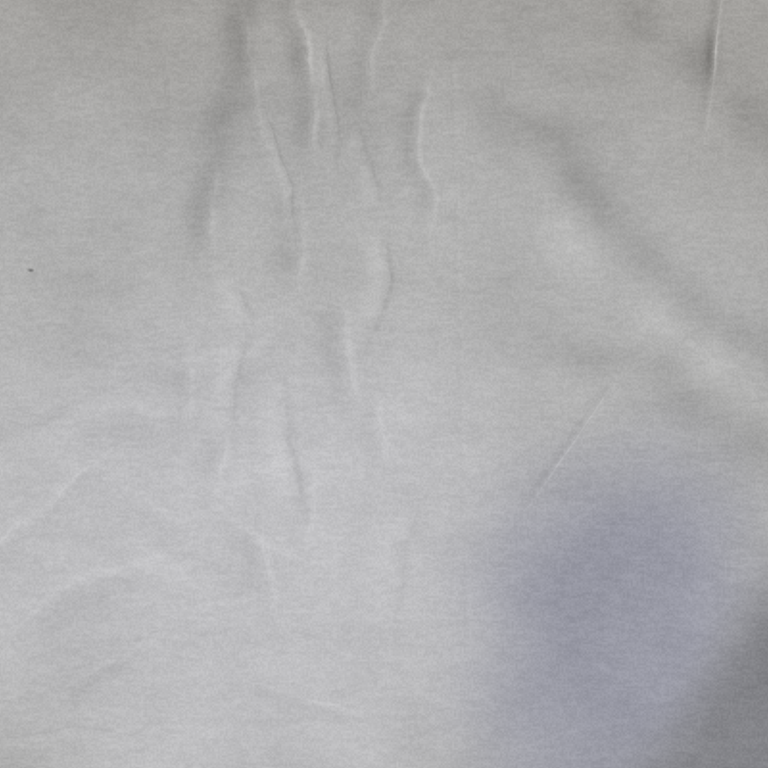
Give the GLSL for this texture, as a WebGL 1 fragment shader.

```glsl
precision highp float;
// Softly lit pale cotton cloth with creases, diagonal folds and a bluish shadow.
// Broad light picks the base tint; tapered crease profiles, drifting noise
// and a fine horizontal weave are added as relief shading.
uniform vec2 u_resolution;
const vec3 WARM_GRAY = vec3(0.625, 0.618, 0.605);
const vec3 MID_GRAY = vec3(0.69, 0.69, 0.688);
const vec3 COOL_WHITE = vec3(0.738, 0.738, 0.748);
const vec3 BLUE_SHADOW = vec3(0.592, 0.596, 0.642);
const vec3 DEEP_SHADOW = vec3(0.505, 0.507, 0.525);

float hash(vec2 p) {
  vec3 q = fract(vec3(p.xyx) * 0.1031);
  q += dot(q, q.yzx + 33.33);
  return fract((q.x + q.y) * q.z);
}

float noise(vec2 p) {
  vec2 cell = floor(p), f = fract(p);
  f = f * f * (3.0 - 2.0 * f);
  float low = mix(hash(cell), hash(cell + vec2(1.0, 0.0)), f.x);
  float high = mix(hash(cell + vec2(0.0, 1.0)), hash(cell + 1.0), f.x);
  return mix(low, high, f.y);
}

// Centred noise summed over four octaves.
float fbm(vec2 p) {
  float sum = 0.0, gain = 0.5;
  for (int i = 0; i < 4; i++) {
    sum += gain * (noise(p) - 0.5);
    p = p * 2.03 + 17.3;
    gain *= 0.5;
  }
  return sum;
}

// Distance across a wavering line from a to b (x) and its patchy strength (y).
vec2 acrossLine(vec2 p, vec2 a, vec2 b, float waver) {
  float len = length(b - a);
  vec2 dir = (b - a) / len;
  float t = dot(p - a, dir) / len;
  float bend = waver * 2.0 * fbm(vec2(t * len * 10.0, a.x * 91.0));
  float taper = smoothstep(0.0, 0.3, t) * (1.0 - smoothstep(0.5, 1.0, t));
  float patches = 0.4 + 1.2 * noise(vec2(t * len * 20.0, a.y * 77.0));
  return vec2(dot(p - a, vec2(-dir.y, dir.x)) + bend, taper * patches);
}

// Ridge with a crisp lit edge and a wider shaded flank.
float crease(vec2 p, vec2 a, vec2 b, float width, float waver) {
  vec2 line = acrossLine(p, a, b, waver);
  float s = line.x / width;
  s *= s > 0.0 ? 1.8 : 0.55;
  return 2.3 * s * exp(-s * s) * line.y;
}

// Soft trough.
float valley(vec2 p, vec2 a, vec2 b, float width) {
  vec2 line = acrossLine(p, a, b, 0.03);
  return exp(-line.x * line.x / (width * width)) * line.y;
}

// Scattered creases whose starts fill the box from corner to corner + size.
float wrinkles(vec2 p, vec2 corner, vec2 size, float angle, float spread, float seed) {
  float sum = 0.0;
  for (int i = 0; i < 18; i++) {
    float k = float(i);
    vec2 start = corner + size * vec2(fract(k * 0.618 + seed * 0.1), (k + 0.5) / 18.0);
    float turn = angle + spread * (hash(vec2(k, seed)) - 0.5);
    float reach = 0.12 + 0.17 * hash(vec2(k, seed + 2.0));
    float width = 0.004 + 0.013 * hash(vec2(k, seed + 4.0));
    float side = hash(vec2(k, seed + 6.0)) < 0.4 ? -1.0 : 1.0;
    sum += side * crease(p, start, start + reach * vec2(cos(turn), sin(turn)), width, 0.02);
  }
  return sum;
}

// Wide folds, single sharp creases and the pressed seam.
float largeFolds(vec2 p) {
  float sum = -0.058 * valley(p, vec2(0.56, 0.94), vec2(1.25, 0.3), 0.03);
  sum += 0.026 * valley(p, vec2(0.55, 0.84), vec2(1.2, 0.29), 0.04);
  sum -= 0.046 * valley(p, vec2(0.6, 0.64), vec2(1.25, 0.28), 0.036);
  sum -= 0.046 * valley(p, vec2(0.72, 1.08), vec2(1.2, 0.64), 0.03);
  sum -= 0.056 * valley(p, vec2(0.34, 1.15), vec2(0.24, 0.55), 0.024);
  sum += 0.06 * crease(p, vec2(0.38, 1.08), vec2(0.41, 0.74), 0.01, 0.02);
  sum += 0.08 * crease(p, vec2(0.95, 1.08), vec2(0.912, 0.8), 0.005, 0.005);
  sum += 0.026 * crease(p, vec2(0.82, 0.53), vec2(0.665, 0.31), 0.004, 0.003);
  float s = (p.x - 0.613 + 0.025 * p.y) / 0.004;
  return sum + 0.024 * s * exp(-s * s) * noise(vec2(9.0, p.y * 9.0));
}

// Short horizontal fibres plus fine grain.
float weave(vec2 p) {
  float fibres = noise(p * vec2(60.0, 220.0)) + noise(p * vec2(110.0, 300.0) + 40.0) - 1.0;
  return 0.02 * fibres + 0.044 * (noise(p * 400.0) - 0.5);
}

vec3 clothTint(vec2 p) {
  vec2 q = p - vec2(0.34, 0.3);
  float light = 1.1 - 1.3 * length(q * vec2(0.75, q.y > 0.0 ? 1.15 : 0.75)) + 0.22 * fbm(p * 4.0);
  vec3 tint = mix(WARM_GRAY, MID_GRAY, smoothstep(-0.1, 0.45, light));
  return mix(tint, COOL_WHITE, smoothstep(0.5, 0.98, light));
}

void main() {
  vec2 p = gl_FragCoord.xy / u_resolution;
  // Cast shadow and the darker lower right corner.
  vec2 q = (p - vec2(0.81, 0.2)) / vec2(0.2, p.y > 0.2 ? 0.24 : 0.34);
  float shadow = 1.0 - smoothstep(0.4, 1.4, length(q) + 0.6 * fbm(p * 5.0));
  float corner = dot(p - vec2(0.845, 0.0), vec2(0.83, -0.56)) + 0.02 * fbm(p * 8.0);
  vec3 color = mix(clothTint(p), BLUE_SHADOW, shadow);
  color = mix(color, DEEP_SHADOW, smoothstep(-0.05, 0.055, corner));
  // Relief: hanging and slanting wrinkles, folds, drift, weave and a small fleck.
  float hang = wrinkles(p, vec2(0.24, 0.3), vec2(0.32, 0.78), -1.57, 0.5, 3.0);
  float slant = wrinkles(p, vec2(-0.06, 0.02), vec2(0.36, 0.52), 0.1, 1.4, 21.0);
  float drift = 0.065 * fbm(p * vec2(9.0, 6.0)) + 0.036 * fbm(p * vec2(8.0, 30.0));
  color += mix(0.016, 0.036, p.y) * hang + 0.015 * slant + largeFolds(p) + drift + weave(p);
  float fleck = length((p - vec2(0.04, 0.648)) * vec2(0.7, 1.2));
  color -= 0.22 * (1.0 - smoothstep(0.0, 0.0045, fleck));
  gl_FragColor = vec4(clamp(color, 0.0, 1.0), 1.0);
}
```
